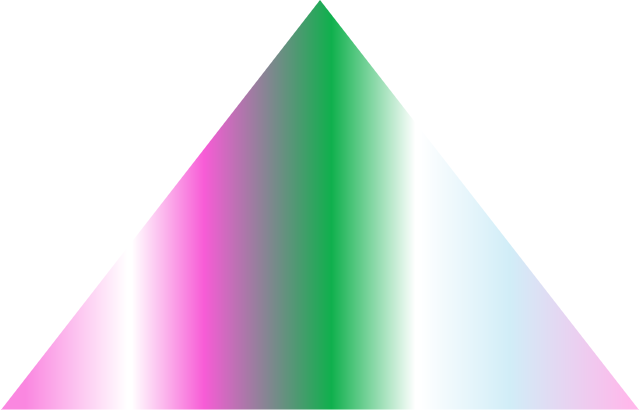
Give the GLSL for this background, as a Shadertoy shader.

```glsl
// A triangle on white, filled with a horizontal multi-stop gradient
// running pink, white, magenta, green, white, pale blue and pink.
// The fill chains linear ramps; the outline is a distance function.

// Fraction of the way from one gradient stop to the next
float ramp(float start, float end, float x) {
    return clamp((x - start) / (end - start), 0.0, 1.0);
}

vec3 stripeGradient(float x) {
    vec3 white = vec3(1.0);
    vec3 color = vec3(0.98, 0.53, 0.88);
    color = mix(color, white, ramp(0.040, 0.199, x));
    color = mix(color, vec3(0.97, 0.36, 0.84), ramp(0.206, 0.319, x));
    color = mix(color, vec3(0.06, 0.69, 0.30), ramp(0.319, 0.518, x));
    color = mix(color, white, ramp(0.518, 0.649, x));
    color = mix(color, vec3(0.82, 0.93, 0.97), ramp(0.655, 0.797, x));
    return mix(color, vec3(1.0, 0.72, 0.92), ramp(0.797, 0.985, x));
}

// Signed distance to the line from a to b, positive on its right side
float sideDistance(vec2 p, vec2 a, vec2 b) {
    vec2 along = normalize(b - a);
    return dot(p - a, vec2(along.y, -along.x));
}

void mainImage(out vec4 fragColor, in vec2 fragCoord) {
    vec2 uv = fragCoord / iResolution.xy;
    vec2 aspect = vec2(iResolution.x / iResolution.y, 1.0);
    vec2 p = uv * aspect;

    // Triangle corners, in units of the canvas height
    vec2 left = vec2(0.002, 0.006) * aspect;
    vec2 apex = vec2(0.500, 1.000) * aspect;
    vec2 right = vec2(0.998, 0.006) * aspect;

    // Inside is to the right of all three edges, taken clockwise
    float inside = min(sideDistance(p, left, apex),
                   min(sideDistance(p, apex, right),
                       sideDistance(p, right, left)));
    float coverage = clamp(inside * iResolution.y + 0.5, 0.0, 1.0);

    fragColor = vec4(mix(vec3(1.0), stripeGradient(uv.x), coverage), 1.0);
}
```
